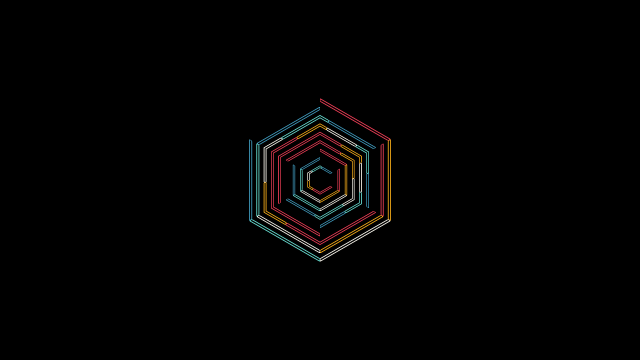
This background is drawn by a Shadertoy shader. Its source:

```glsl
// Nested hollow hexagon tubes, each open on one side, in five neon colours on black.

const float TAU = 6.2831853;
const vec3 PALETTE[5] = vec3[5](
    vec3(0.96, 0.25, 0.35),   // red
    vec3(1.00, 0.70, 0.10),   // amber
    vec3(1.00, 0.99, 0.95),   // white
    vec3(0.42, 0.90, 0.85),   // teal
    vec3(0.26, 0.63, 0.77));  // blue

// Colour of the tube outlines at a point, in units of the canvas height.
vec3 hexTubes(vec2 p) {
    // Fold into one of six edges; edge 0 faces right, counted counterclockwise
    float edge = floor(atan(p.y, p.x) / TAU * 6.0 + 0.5);
    float angle = edge * TAU / 6.0;
    vec2 normal = vec2(cos(angle), sin(angle));
    float height = dot(p, normal);
    float side = dot(p, vec2(-normal.y, normal.x));

    // Nearest ring
    float ring = floor((0.2225 - height / 0.866) / 0.0232 + 0.5);
    if (ring < 0.0 || ring > 8.0) return vec3(0.0);
    float radius = 0.2225 - ring * 0.0232;
    float lateral = height - radius * 0.866;

    // Clockwise path position in edges; the gap turns by one edge per ring
    float stepIndex = mod(1.0 - ring - edge, 6.0);
    if (stepIndex > 4.5) return vec3(0.0);
    float along = stepIndex + 0.5 - side / (height * 1.1547);

    // Middle rings stretch the first colour and squeeze the others
    float swell = clamp((2.5 - abs(mod(ring, 6.0) - 3.5)) * 0.5, 0.0, 1.0);
    float squeeze = 0.38 * pow(swell, 1.3);
    float segment = clamp(floor((along - 5.0 * squeeze) / (1.0 - squeeze)), 0.0, 4.0);
    float start = segment < 0.5 ? 0.0 : mix(segment, 5.0, squeeze);
    float stop = mix(segment + 1.0, 5.0, squeeze);

    // Capsule outline with round ends
    float tube = mix(0.0031, 0.0022, ring / 8.0);
    float toEnd = min(along - start, stop - along) * radius;
    float dist = length(vec2(lateral, max(tube - toEnd, 0.0))) - tube;
    float stroke = mix(0.00115, 0.0009, ring / 8.0);
    return PALETTE[int(segment)] * step(abs(dist), stroke);
}

void mainImage(out vec4 fragColor, in vec2 fragCoord) {
    // Average a 6 by 6 grid of samples to smooth the thin lines
    vec3 color = vec3(0.0);
    vec2 center = (fragCoord - 0.5 * iResolution.xy) / iResolution.y;
    if (length(center) < 0.25) {
        for (int i = 0; i < 36; i++) {
            vec2 offset = (vec2(i % 6, i / 6) - 2.5) / 6.0;
            color += hexTubes(center + offset / iResolution.y) / 36.0;
        }
    }
    fragColor = vec4(color, 1.0);
}
```
